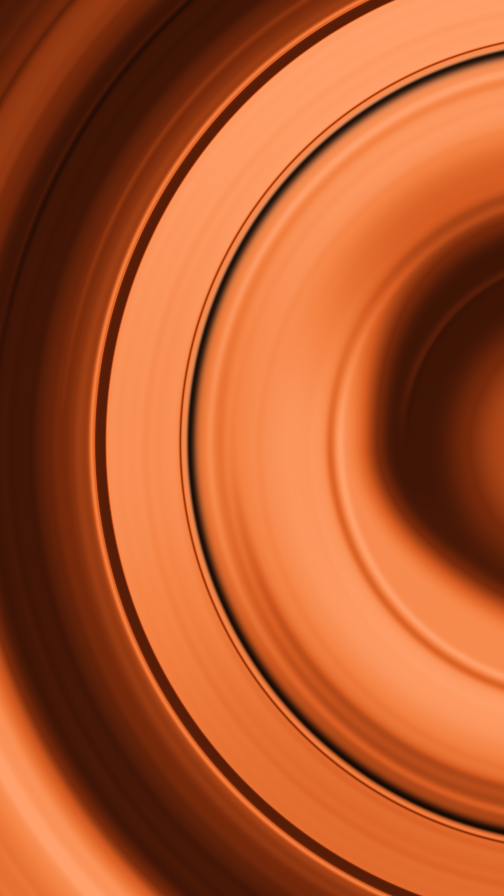
A Shadertoy shader for this background:

```glsl
#define CENTER vec2(1.169, 0.506)
#define OUTER_RING 0.971
#define BLACK_RING 0.793
#define INNER_RING 0.505
#define STREAK_DENSITY 75.0
#define STREAK_AMOUNT 0.055

float hash(float n) {
    return fract(sin(n * 127.1) * 43758.5453);
}

float noise(float x) {
    float cell = floor(x);
    return mix(hash(cell), hash(cell + 1.0), smoothstep(0.0, 1.0, x - cell));
}

// Soft circular line of the given radius and width
float line(float r, float radius, float width) {
    float d = (r - radius) / width;
    return exp(-d * d);
}

// Blends values for the bottom, left and top of a ring
float sweep(float low, float side, float high, float slope) {
    float v = mix(side, high, smoothstep(0.0, 0.9, slope));
    return mix(v, low, smoothstep(0.0, 0.9, -slope));
}

vec3 copper(float tone) {
    vec3 c = mix(vec3(0.23, 0.075, 0.02), vec3(0.46, 0.16, 0.04), smoothstep(0.0, 0.3, tone));
    c = mix(c, vec3(0.84, 0.36, 0.13), clamp((tone - 0.3) / 0.3, 0.0, 1.0));
    c = mix(c, vec3(0.95, 0.50, 0.25), clamp((tone - 0.6) / 0.2, 0.0, 1.0));
    return mix(c, vec3(1.0, 0.62, 0.41), clamp((tone - 0.8) / 0.2, 0.0, 1.0));
}

// Broad shading, built from the core outward
float ringTone(float r, float s, float aa) {
    float tone = mix(0.48, sweep(0.10, 0.05, 0.04, s), smoothstep(0.16, 0.33, r));
    float rim = sweep(0.365, 0.435, 0.465, s);
    tone = mix(tone, sweep(0.86, 0.88, 0.50, s), smoothstep(rim - 0.055, rim + 0.055, r));
    tone = mix(tone, sweep(0.98, 0.94, 0.62, s), smoothstep(0.49, 0.56, r));
    tone = mix(tone, sweep(0.72, 0.84, 0.96, s), smoothstep(0.57, 0.69, r));
    tone = mix(tone, sweep(0.48, 0.77, 0.90, s), smoothstep(0.67, 0.76, r));

    // Wide bright band between the two sharp rings
    float band = sweep(0.66, 0.88, 0.98, s);
    tone = mix(tone, band, smoothstep(-aa, aa, r - BLACK_RING));

    // Shadowed bowl outside, then the glowing corners
    float bowl = mix(sweep(0.42, 0.43, 0.40, s), sweep(0.08, 0.05, 0.03, s),
                     smoothstep(0.99, 1.13, r));
    tone = mix(tone, bowl, smoothstep(-aa, aa, r - OUTER_RING - 0.011));
    float below = smoothstep(0.15, -0.25, s);
    float glow = mix(0.36, 0.84, below) * smoothstep(1.19, 1.30, r);
    glow *= 1.0 - mix(0.85, 0.25, below) * smoothstep(1.29, 1.45, r);
    return tone + glow;
}

void mainImage(out vec4 fragColor, in vec2 fragCoord) {
    vec2 p = fragCoord / iResolution.x;
    vec2 d = p - CENTER * vec2(1.0, iResolution.y / iResolution.x);
    float r = length(d);
    float slope = d.y / max(r, 0.001);
    float aa = 1.0 / iResolution.x;
    float above = smoothstep(-0.1, 0.5, slope);
    float below = smoothstep(0.1, -0.5, slope);

    // Shading with fine turned streaks
    float tone = ringTone(r, slope, aa);
    float streak = noise(r * STREAK_DENSITY + slope) - 0.5;
    tone += streak * STREAK_AMOUNT * smoothstep(0.45, 0.6, r);

    // Soft groove and highlight around the inner bowl
    tone -= 0.26 * line(r, INNER_RING + 0.009, 0.010) * (1.0 - 0.7 * above);
    tone += 0.14 * line(r, INNER_RING - 0.011, 0.008) * (1.0 - 0.5 * above);
    tone -= 0.12 * line(r, 0.362, 0.005) * above;
    tone += 0.10 * line(r, 0.374, 0.010) * above;

    // Ridges inside the black ring
    tone += 0.12 * line(r, 0.752, 0.008);
    tone -= 0.08 * line(r, 0.732, 0.010);
    tone -= 0.16 * line(r, 0.705, 0.012) * below;

    // Faint lines in the outer bowl
    tone += 0.07 * line(r, 1.045, 0.006) * above;
    tone -= 0.15 * line(r, 1.350, 0.007) * above;
    tone += 0.07 * line(r, 1.190, 0.004) * above;
    tone += 0.16 * line(r, 1.333, 0.016) * below;

    // Outer ring: dark channel with a bright lip
    float channel = smoothstep(0.012 + aa, 0.010 - aa, abs(r - OUTER_RING + 0.001));
    tone = mix(tone, 0.14, channel);
    tone = mix(tone, 0.84, 0.9 * line(r, OUTER_RING + 0.016, 0.005));

    // Black ring: twin hairlines and a shadow falling inward
    tone = mix(tone, 0.25, 0.8 * line(r, BLACK_RING + 0.018, 0.0028));
    tone = mix(tone, 0.85, 0.7 * line(r, BLACK_RING + 0.012, 0.0035));
    vec3 color = copper(clamp(tone, 0.0, 1.0));
    float shadowWidth = r < BLACK_RING ? 0.013 : 0.005;
    color *= 1.0 - 0.88 * line(r, BLACK_RING, shadowWidth);
    color *= 1.0 - 0.35 * line(r, 1.180, 0.005) * above;

    fragColor = vec4(color, 1.0);
}
```
